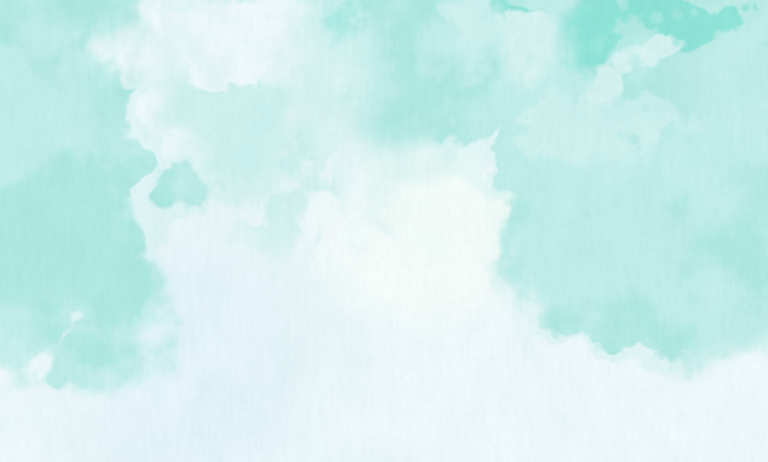
Give the GLSL for this background, as a WebGL 1 fragment shader.

```glsl
precision highp float;
uniform vec2 u_resolution;

const vec3 PAPER = vec3(0.925, 0.968, 0.977);
const vec3 CREAM = vec3(0.955, 0.985, 0.975);
const vec3 SKY = vec3(0.880, 0.950, 0.968);
const vec3 MIST = vec3(0.800, 0.938, 0.926);
const vec3 AQUA = vec3(0.672, 0.903, 0.875);
const vec3 DEEP = vec3(0.520, 0.880, 0.830);
const float WARP = 0.09;
const float SCALLOP = 0.04;
const float GRAIN = 0.012;
const int DROPS = 24;

float hash(vec2 p) {
  vec3 q = fract(p.xyx * 0.1031);
  q += dot(q, q.yzx + 33.33);
  return fract((q.x + q.y) * q.z);
}
vec2 hash2(vec2 p) { return vec2(hash(p), hash(p + 57.3)); }

float noise(vec2 p) {
  vec2 i = floor(p), f = fract(p), e = vec2(0.0, 1.0);
  f = f * f * (3.0 - 2.0 * f);
  return mix(mix(hash(i), hash(i + e.yx), f.x),
             mix(hash(i + e), hash(i + e.yy), f.x), f.y);
}

float fbm(vec2 p) {
  float sum = 0.0, amp = 0.5;
  for (int i = 0; i < 5; i++) {
    sum += amp * noise(p);
    p = mat2(1.6, 1.2, -1.2, 1.6) * p + 7.1;
    amp *= 0.5;
  }
  return sum;
}

// Distance to the nearest scattered cell point
float cells(vec2 p) {
  vec2 i = floor(p), f = fract(p);
  float d = 2.0;
  for (int y = -1; y <= 1; y++)
    for (int x = -1; x <= 1; x++) {
      vec2 o = vec2(float(x), float(y));
      d = min(d, length(o + hash2(i + o) - f));
    }
  return d;
}

// Signed distance to an ellipse given as center.xy, radius.zw
float lobe(vec2 p, vec4 e) {
  return (length((p - e.xy) / e.zw) - 1.0) * min(e.z, e.w);
}
float cover(float d, float soft) { return 1.0 - smoothstep(-soft, soft, d); }

void main() {
  vec2 p = gl_FragCoord.xy / u_resolution.y;
  float cloud = fbm(p * 4.0 + 3.0);
  float fine = fbm(p * 13.0 + 20.0);

  // Ragged coordinates and edge softness shared by every wash
  vec2 q = p + WARP * (vec2(fbm(p * 7.0 + 11.0), fbm(p * 7.0 + 41.0)) - 0.48);
  float puffs = cells(q * 13.0) - 0.45;
  float rough = SCALLOP * (puffs + 0.5 * cells(q * 29.0) - 0.22) + 0.09 * (fine - 0.48);
  float soft = mix(0.008, 0.045, smoothstep(0.3, 0.65, noise(p * 8.0 + 5.0)));

  // Paper with a cool lower left and a warm centre
  vec3 color = mix(PAPER, SKY, cover(lobe(p, vec4(0.42, 0.18, 0.3, 0.38)), 0.2) * 0.8);
  color = mix(color, CREAM, cover(lobe(q, vec4(0.91, 0.46, 0.2, 0.17)) + rough, 0.05) * 0.85);

  // Pale veil and broken streaks in the upper middle
  float veil = lobe(q, vec4(0.62, 0.83, 0.28, 0.25)) + rough;
  color = mix(color, MIST, cover(veil, 0.06) * smoothstep(0.25, 0.55, cloud));
  float streak = lobe(q, vec4(0.63, 0.6, 0.15, 0.16)) + rough;
  color = mix(color, mix(MIST, AQUA, 0.25), cover(streak, 0.07) * smoothstep(0.42, 0.58, fine) * 0.7);

  // Left mass with its lobes
  float left = lobe(q, vec4(0.02, 0.58, 0.29, 0.36));
  left = min(left, lobe(q, vec4(0.05, 0.95, 0.25, 0.3)));
  left = min(left, lobe(q, vec4(0.27, 0.64, 0.08, 0.08)));
  left = min(left, lobe(q, vec4(0.39, 0.6, 0.05, 0.045)));
  left = min(left, lobe(q, vec4(0.22, 0.36, 0.11, 0.1)));
  left = min(left, lobe(q, vec4(0.21, 0.24, 0.11, 0.065)));

  // Right mass, reaching along the top toward the centre
  float right = lobe(q, vec4(1.5, 0.62, 0.45, 0.4));
  right = min(right, lobe(q, vec4(0.98, 0.82, 0.2, 0.16)));
  right = min(right, lobe(q, vec4(1.25, 1.0, 0.58, 0.2)));

  // Thin fringe, then pigment with blooms and a faint drying rim
  float mass = min(left, right) + rough;
  color = mix(color, MIST, cover(mass - 0.035 + 0.12 * (cloud - 0.48), soft) * 0.45);
  float bloom = smoothstep(0.44, 0.62, cloud + 0.12 * puffs + 0.25 * (fine - 0.48));
  float pale = cover(lobe(q, vec4(1.6, 0.8, 0.14, 0.2)), 0.1);
  vec3 pigment = mix(AQUA, MIST, max(bloom * 0.55, pale * 0.6));
  color = mix(color, pigment, cover(mass, soft) * 0.95);
  color -= vec3(0.025, 0.008, 0.01) * cover(mass, soft) * exp(-abs(mass) * 80.0);

  // Translucent patches lifted out of the colour
  float lift = lobe(q, vec4(1.28, 0.71, 0.18, 0.075));
  lift = min(lift, lobe(q, vec4(0.72, 0.84, 0.11, 0.14)));
  lift = min(lift, lobe(q, vec4(1.0, 0.77, 0.025, 0.04)));
  lift = min(lift, lobe(q, vec4(1.03, 0.93, 0.06, 0.07))) + rough;
  color = mix(color, mix(MIST, PAPER, 0.2), cover(lift, soft) * 0.7);

  // Pale clouds: top left, top right and the central dome
  float puff = lobe(q, vec4(0.51, 0.91, 0.16, 0.1));
  puff = min(puff, lobe(q, vec4(0.27, 0.87, 0.08, 0.06)));
  puff = min(puff, lobe(q, vec4(0.58, 0.97, 0.08, 0.08))) + rough;
  color = mix(color, PAPER, cover(puff, soft) * clamp(0.85 + 1.2 * (fine - 0.48), 0.0, 1.0));
  float knots = lobe(q, vec4(1.14, 0.9, 0.07, 0.1));
  knots = min(knots, lobe(q, vec4(1.4, 0.88, 0.055, 0.05)));
  knots = min(knots, lobe(q, vec4(1.31, 0.83, 0.045, 0.035))) + rough;
  color = mix(color, mix(MIST, PAPER, 0.4), cover(knots, soft) * 0.85);
  float dome = lobe(q, vec4(0.93, 0.59, 0.16, 0.125)) + rough;
  color = mix(color, mix(MIST, CREAM, 0.55), cover(dome, soft) * 0.8);
  color = mix(color, CREAM, cover(lobe(q, vec4(0.97, 0.5, 0.11, 0.11)) + rough, 0.02) * 0.9);

  // Concentrated pigment near the top edge
  float dark = lobe(q, vec4(1.28, 0.93, 0.065, 0.085));
  dark = min(dark, lobe(q, vec4(1.46, 0.96, 0.12, 0.045)));
  dark = min(dark, lobe(q, vec4(0.75, 0.97, 0.045, 0.04)));
  dark = min(dark, lobe(q, vec4(1.12, 0.98, 0.035, 0.03))) + rough;
  color = mix(color, DEEP, cover(dark, soft) * (1.0 - cover(knots, soft)) * 0.8);

  // Scattered droplets
  for (int i = 0; i < DROPS; i++) {
    vec2 seed = vec2(float(i) * 3.7, 9.0);
    float d = length(p - vec2(1.05, 0.65) - hash2(seed) * vec2(0.5, 0.33));
    d -= mix(0.003, 0.014, hash(seed + 21.0));
    color = mix(color, mix(MIST, AQUA, hash(seed + 4.0)), cover(d, 0.005) * 0.4);
  }

  // Paper tooth with faint vertical fibres
  float tooth = noise(p * vec2(150.0, 20.0)) + noise(p * vec2(170.0, 140.0)) - 1.0;
  color += GRAIN * tooth + 0.045 * (fine - 0.48) * vec3(1.0, 0.5, 0.55);
  gl_FragColor = vec4(clamp(color, 0.0, 1.0), 1.0);
}
```
